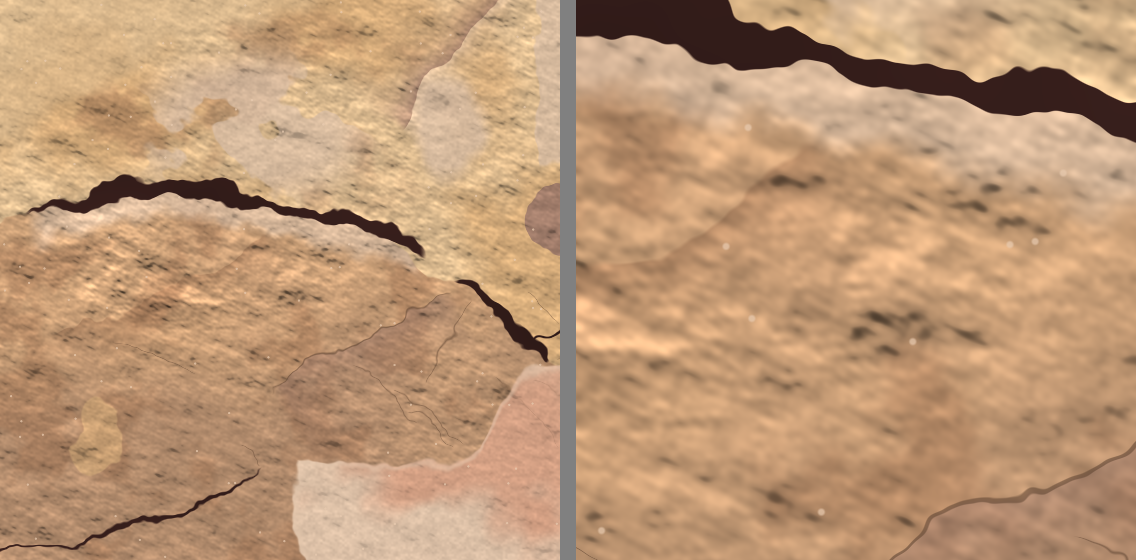
Left: the whole. Right: its middle third, enlarged.
Give the GLSL for this texture, as a WebGL 1 fragment shader.

```glsl
precision highp float;
uniform vec2 u_resolution;

#define RELIEF_SCALE 24.0
#define RELIEF_GAIN 2.0
#define GRAIN 0.06
#define JAG 0.065
#define CRACK_WIDTH 0.017
#define HAIRLINES 9

const vec3 OCHRE = vec3(0.82, 0.66, 0.47);
const vec3 SAND = vec3(0.86, 0.73, 0.56);
const vec3 PALE = vec3(0.86, 0.75, 0.65);
const vec3 PINK = vec3(0.82, 0.62, 0.51);
const vec3 TAN = vec3(0.80, 0.63, 0.47);
const vec3 BROWN = vec3(0.69, 0.54, 0.42);
const vec3 UMBER = vec3(0.60, 0.43, 0.31);
const vec3 MAUVE = vec3(0.62, 0.48, 0.41);
const vec3 SHADOW = vec3(0.18, 0.10, 0.09);

float hash(vec2 p) {
  vec3 q = fract(p.xyx * 0.1031);
  q += dot(q, q.yzx + 33.33);
  return fract((q.x + q.y) * q.z);
}

float noise(vec2 p) {
  vec2 i = floor(p), f = fract(p);
  f = f * f * (3.0 - 2.0 * f);
  return mix(mix(hash(i), hash(i + vec2(1, 0)), f.x),
             mix(hash(i + vec2(0, 1)), hash(i + 1.0), f.x), f.y);
}

float fbm(vec2 p) {
  float sum = 0.0, amp = 0.53;
  for (int i = 0; i < 4; i++) {
    sum += amp * noise(p + 40.0);
    p = mat2(1.6, 1.2, -1.2, 1.6) * p;
    amp *= 0.5;
  }
  return sum;
}

// Soft round mask
float blob(vec2 p, vec2 centre, vec2 radius) {
  return smoothstep(1.2, 0.6, length((p - centre) / radius));
}

// Bowed line a-b: x = signed offset to its left, y = 1 mid-span, 0 at the ends
vec2 seam(vec2 p, vec2 a, vec2 b, float bow) {
  vec2 d = b - a, t = normalize(d);
  float s = dot(p - a, d) / dot(d, d);
  float span = 4.0 * s * (1.0 - s);
  return vec2(dot(p - a, vec2(-t.y, t.x)) - bow * span * (1.5 - s), span);
}

float crack(vec2 line, float halfWidth) {
  float px = 1.0 / u_resolution.y;
  float d = abs(line.x) - halfWidth * sqrt(max(line.y, 0.0));
  return smoothstep(px, -px, d) * smoothstep(0.0, 0.12, line.y);
}

// Shade that starts sharply at a line and fades out on its right
float ledge(vec2 line, float reach) {
  return smoothstep(0.002, -0.002, line.x) * exp(min(line.x, 0.0) / reach)
       * smoothstep(0.0, 0.3, line.y);
}

float height(vec2 p) {
  return fbm(mat2(0.75, 0.25, 0.1, 1.0) * p * RELIEF_SCALE);
}

void main() {
  vec2 p = gl_FragCoord.xy / u_resolution;
  vec2 q = p + JAG * (vec2(fbm(p * 13.0), fbm(p * 13.0 + 70.0)) - 0.5);
  float mottle = fbm(p * 5.0), patches = fbm(p * 11.0 + 9.0);

  // Lines that divide the rock
  vec2 mainLine = seam(q, vec2(0.04, 0.603), vec2(0.77, 0.56), 0.07);
  vec2 rightLine = seam(q, vec2(0.81, 0.485), vec2(0.985, 0.35), 0.0);
  vec2 brow = seam(q, vec2(-0.05, 0.66), vec2(0.65, 1.02), 0.06);
  vec2 shelf = seam(q, vec2(0.475, 0.28), vec2(0.80, 0.47), 0.015);
  vec2 scarp = seam(q, vec2(0.08, 0.40), vec2(0.50, 0.59), -0.03);
  vec2 ridge = seam(q, vec2(0.70, 0.76), vec2(0.92, 1.04), 0.0);
  float slab = smoothstep(0.003, -0.003, max(mainLine.x, rightLine.x));
  float footY = 0.17 + 0.17 * smoothstep(0.82, 0.95, p.x);
  float foot = smoothstep(-0.003, 0.004, min(q.x - 0.53, footY - q.y));
  float smoothTop = smoothstep(-0.02, 0.03, brow.x);

  // Upper rock: ochre, smooth sandy corner and pale veneer
  vec3 upper = mix(OCHRE, SAND, smoothstep(0.35, 0.65, mottle));
  upper = mix(upper, UMBER, 0.45 * (1.0 - smoothTop) * smoothstep(0.5, 0.7, patches)
        * blob(p, vec2(0.42, 0.80), vec2(0.42, 0.22)));
  upper = mix(upper, SAND, 0.6 * smoothTop);
  float veneerNoise = fbm(mat2(0.8, 0.6, -0.6, 0.8) * (p - 0.3) * vec2(8.0, 11.0));
  float veneer = smoothstep(0.49, 0.52, veneerNoise)
               * blob(p, vec2(0.45, 0.77), vec2(0.22, 0.14));
  veneer = max(veneer, blob(q, vec2(0.80, 0.77), vec2(0.07, 0.09)));
  veneer = max(veneer, smoothstep(0.955, 0.96, q.x) * smoothstep(0.70, 0.71, q.y));
  upper = mix(upper, PALE * 0.97, 0.8 * veneer);
  upper = mix(upper, MAUVE, 0.85 * ledge(-ridge * vec2(1, -1), 0.035));
  upper = mix(upper, PALE, 0.6 * ledge(ridge, 0.025));
  upper = mix(upper, MAUVE, smoothstep(1.0, 0.95, length((q - vec2(1.0, 0.6)) / vec2(0.06, 0.065))));

  // Brown slab, warm at the top and dull below
  float dull = smoothstep(0.62, 0.15, p.y + 0.5 * (mottle - 0.5));
  vec3 lower = mix(TAN, BROWN, dull);
  lower = mix(lower, UMBER, 0.45 * smoothstep(0.5, 0.68, patches));
  lower = mix(lower, UMBER, 0.5 * ledge(scarp, 0.035));
  lower = mix(lower, MAUVE, 0.6 * ledge(shelf, 0.07));
  float rim = smoothstep(-0.065, -0.035, mainLine.x) * smoothstep(0.0, 0.2, mainLine.y);
  lower = mix(lower, PALE, 0.75 * rim);
  lower = mix(lower, OCHRE, 0.7 * smoothstep(1.0, 0.9, length((q - vec2(0.18, 0.22)) / vec2(0.05, 0.06))));

  // Pale pink rock at the foot
  vec3 base = mix(PALE, PINK, smoothstep(0.38, 0.65, mottle + 0.25 * (p.x - 0.7)));
  vec3 color = mix(mix(upper, lower, slab), base, foot);

  // Raking light on pits and grains
  float rough = mix(0.95 - 0.55 * smoothTop, 0.8, slab);
  rough += 0.6 * slab * blob(p, vec2(0.35, 0.51), vec2(0.26, 0.10));
  rough *= (1.0 - 0.55 * foot) * (1.0 - 0.6 * veneer * (1.0 - slab)) * (0.5 + mottle);
  float slope = height(p) - height(p + vec2(-0.0015, 0.004));
  color *= 1.0 + RELIEF_GAIN * rough * slope;
  color *= 1.0 - 0.3 * rough * smoothstep(0.05, 0.12, -slope);
  color *= 1.0 + GRAIN * (noise(p * 230.0) + noise(p * 110.0) - 1.0);

  // Sparse light specks
  vec2 cell = floor(p * 70.0);
  vec2 speckAt = 0.3 + 0.4 * vec2(hash(cell + 3.0), hash(cell + 8.0));
  float speck = smoothstep(0.2, 0.08, length(fract(p * 70.0) - speckAt));
  color = mix(color, PALE * 1.06, 0.7 * speck * step(0.97, hash(cell)));

  // Fine scattered hairlines
  float fine = 0.0;
  for (int i = 0; i < HAIRLINES; i++) {
    float k = float(i);
    vec2 a = vec2(hash(vec2(k, 2.0)), 0.55 * hash(vec2(k, 7.0)));
    float angle = -0.6 + 0.7 * (hash(vec2(k, 13.0)) - 0.5);
    vec2 b = a + (0.07 + 0.16 * hash(vec2(k, 19.0))) * vec2(cos(angle), sin(angle));
    fine = max(fine, crack(seam(q, a, b, 0.01), 0.0007));
  }
  fine = max(fine, crack(seam(q, vec2(0.82, 0.45), vec2(0.775, 0.31), 0.0), 0.001));
  fine = max(fine, crack(shelf, 0.0015));
  color = mix(color, UMBER * 0.6, 0.55 * fine * (1.0 - 0.7 * foot));

  // Foot edge catches light; open cracks are nearly black
  float gape = CRACK_WIDTH * (0.35 + noise(vec2(p.x * 18.0, 3.0)));
  float open = crack(mainLine, gape);
  open = max(open, crack(rightLine, 0.011));
  open = max(open, crack(seam(q, vec2(-0.04, 0.01), vec2(0.48, 0.15), -0.025), gape * 0.25));
  open = max(open, crack(seam(q, vec2(0.94, 0.375), vec2(1.04, 0.44), 0.0), 0.003));
  float footLine = smoothstep(0.012, 0.0, abs(min(q.x - 0.53, footY - q.y) - 0.006));
  color = mix(color, PALE * 1.04, 0.5 * footLine);
  color = mix(color, SHADOW * (0.9 + 0.4 * mottle), open);

  gl_FragColor = vec4(clamp(color, 0.0, 1.0), 1.0);
}
```
